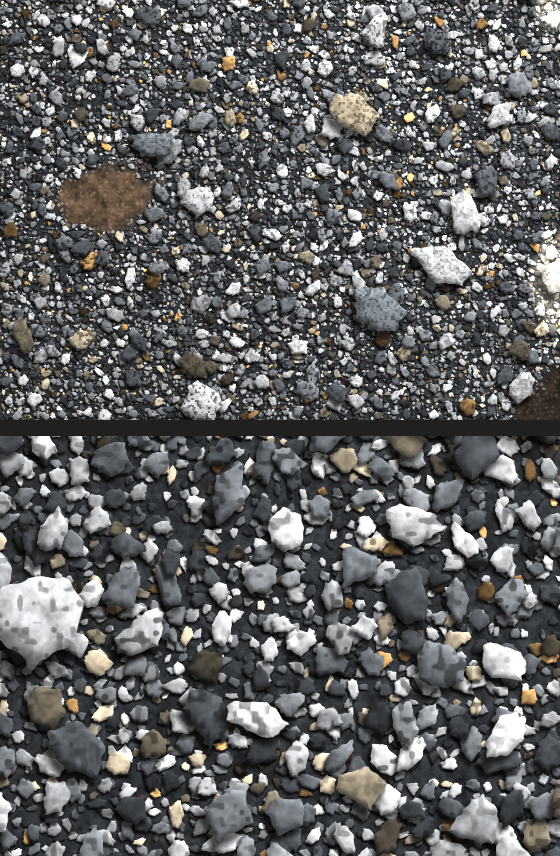
Top: the whole. Bottom: its middle third, enlarged.
Reproduce this texture procedurally as a Shadertoy shader.

```glsl
const float TAU = 6.2831853;
const int LAYERS = 6;
const int SIDES = 7;

// Gravel layers from fine grit to large rocks, in canvas heights
const float CELL[LAYERS]   = float[LAYERS](0.011, 0.019, 0.033, 0.058, 0.110, 0.200);
const float CHANCE[LAYERS] = float[LAYERS](0.90, 0.88, 0.78, 0.52, 0.26, 0.26);
const float RADIUS[LAYERS] = float[LAYERS](0.44, 0.43, 0.40, 0.36, 0.31, 0.31);
const float PALE[LAYERS]   = float[LAYERS](0.0, 0.0, 0.03, 0.08, 0.20, 0.45);

const vec2 LIGHT = vec2(0.48, 0.88);
const float SHADOW_REACH = 0.30;
const float SHADOW_DEPTH = 0.68;
const float DARK_TONE = 0.20;
const float LIGHT_TONE = 0.98;

const vec3 GROUND = vec3(0.17, 0.18, 0.19);
const vec3 SLATE  = vec3(0.95, 1.00, 1.05);
const vec3 NEUTRAL = vec3(0.99, 1.00, 1.01);
const vec3 CREAM  = vec3(1.08, 1.00, 0.86);
const vec3 OCHRE  = vec3(1.22, 0.95, 0.62);
const vec3 SOIL   = vec3(0.44, 0.35, 0.27);
const vec3 SUN    = vec3(1.65, 1.55, 1.38);

float hash(vec2 p) {
    vec3 v = fract(p.xyx * 0.1031);
    v += dot(v, v.yzx + 33.33);
    return fract((v.x + v.y) * v.z);
}

vec2 hash2(vec2 p) {
    return vec2(hash(p), hash(p + 57.31));
}

float noise(vec2 p) {
    vec2 i = floor(p), f = fract(p);
    f = f * f * (3.0 - 2.0 * f);
    return mix(mix(hash(i), hash(i + vec2(1, 0)), f.x),
               mix(hash(i + vec2(0, 1)), hash(i + vec2(1, 1)), f.x), f.y);
}

float fbm(vec2 p) {
    return 0.5 * noise(p) + 0.3 * noise(p * 2.1 + 9.0) + 0.2 * noise(p * 4.3 + 21.0);
}

// Irregular convex polygon of about unit radius; facet is the nearest side
float polygon(vec2 q, vec2 seed, out vec2 facet) {
    float d = -10.0;
    facet = vec2(0.0);
    for (int k = 0; k < SIDES; k++) {
        vec2 h = hash2(seed + float(k) * 7.3);
        float a = (float(k) + 0.8 * h.x) * TAU / float(SIDES);
        vec2 n = vec2(cos(a), sin(a));
        float e = dot(q, n) - mix(0.65, 1.0, h.y);
        if (e > d) { d = e; facet = n; }
    }
    return d;
}

// Bare soil: a patch on the left and the lower right corner
float soilMask(vec2 p) {
    float rough = 0.9 * (fbm(p * 14.0) - 0.5);
    float patchDist = length((p - vec2(0.25, 0.53)) / vec2(0.125, 0.105));
    float cornerDist = length((p - vec2(1.36, 0.02)) / vec2(0.16, 0.15));
    return 1.0 - smoothstep(0.75, 1.05, min(patchDist, cornerDist) + rough);
}

// Mineral colour with a random tone, tint and dark flecks
vec3 mineral(vec2 p, vec2 seed, float pale) {
    float h = hash(seed + 3.7), kind = hash(seed + 8.1);
    float tone = mix(DARK_TONE, LIGHT_TONE, mix(pow(h, 1.15), 0.80, pale));
    vec3 tint = mix(SLATE, NEUTRAL, smoothstep(0.2, 0.7, h));
    if (kind > 0.84) tint = CREAM;
    if (kind > 0.965) tint = OCHRE;
    float flecks = smoothstep(0.56, 0.80, noise(p * 190.0 + seed));
    float veins = fbm(p * 95.0 + seed * 1.7) - 0.5;
    return tone * tint * (1.0 + 0.65 * veins) * (1.0 - 0.50 * flecks * hash(seed + 5.9));
}

void drawLayer(inout vec3 col, vec2 p, int layer, float pixel) {
    float cell = CELL[layer];
    vec2 home = floor(p / cell);
    for (int j = -1; j <= 1; j++)
    for (int i = -1; i <= 1; i++) {
        vec2 id = home + vec2(i, j);
        vec2 seed = mod(id, 311.0) + float(layer) * 37.7 + 11.0;
        vec2 centre = (id + mix(vec2(0.15), vec2(0.85), hash2(seed))) * cell;
        if (hash(seed + 1.3) > CHANCE[layer]) continue;

        float r = cell * RADIUS[layer] * mix(0.65, 1.12, hash(seed + 2.9));
        vec2 q = (p - centre) / r;
        if (dot(q, q) > 6.0) continue;
        if (layer > 0 && soilMask(centre) > 0.4) continue;

        // Turn and stretch into the frame of the stone
        float a = TAU * hash(seed + 4.4);
        mat2 turn = mat2(cos(a), sin(a), -sin(a), cos(a));
        float s = mix(1.0, 1.36, hash(seed + 6.2));
        vec2 stretch = vec2(s, 1.0 / s);
        vec2 localLight = turn * LIGHT;
        q = turn * q / stretch;

        // Shadow falls away from the light, beneath the stone
        vec2 facet, shadowFacet;
        float rough = 0.16 * (noise(q * 4.0 + seed) - 0.5);
        float d = polygon(q, seed, facet) + rough;
        float shadowDist = polygon(q + SHADOW_REACH * localLight / stretch, seed, shadowFacet);
        col *= 1.0 - SHADOW_DEPTH * (1.0 - smoothstep(-0.15, 0.28, shadowDist));

        // Lit bevels around a slightly tilted top
        float bevel = 1.0 - smoothstep(0.0, 0.38, -d);
        float shade = 1.03 + 0.36 * bevel * dot(facet, localLight);
        shade += 0.14 * dot(q, localLight) - 0.12 * bevel;
        vec3 face = mineral(p, seed, PALE[layer]) * shade;
        float edge = pixel / r;
        col = mix(col, face, 1.0 - smoothstep(-edge, edge, d));
    }
}

void mainImage(out vec4 fragColor, in vec2 fragCoord) {
    vec2 p = fragCoord / iResolution.y;
    float pixel = 0.75 / iResolution.y;
    // Fine grit under the stones
    vec3 col = GROUND * (0.5 + 1.2 * fbm(p * 150.0));
    for (int layer = 0; layer < LAYERS; layer++) {
        drawLayer(col, p, layer, pixel);
        if (layer == 0) {
            float dusk = 1.0 - 0.6 * smoothstep(1.0, 1.2, p.x);
            vec3 soil = SOIL * dusk * (0.4 + 1.2 * fbm(p * 60.0));
            col = mix(col, soil, 0.85 * soilMask(p));
        }
    }
    // Brighter toward the upper right, with sunlit spots on the right edge
    col *= mix(0.96, 1.14, smoothstep(0.3, 2.0, p.x + p.y));
    float ragged = 0.7 * (fbm(p * 17.0) - 0.5);
    float spot = min(length((p - vec2(1.34, 0.32)) / vec2(0.075, 0.13)),
                     length((p - vec2(1.34, 1.00)) / vec2(0.085, 0.09)));
    float sun = 1.0 - smoothstep(0.7, 1.0, spot + ragged);
    col = mix(col, col * SUN + 0.18, sun);
    fragColor = vec4(clamp(col, 0.0, 1.0), 1.0);
}
```
